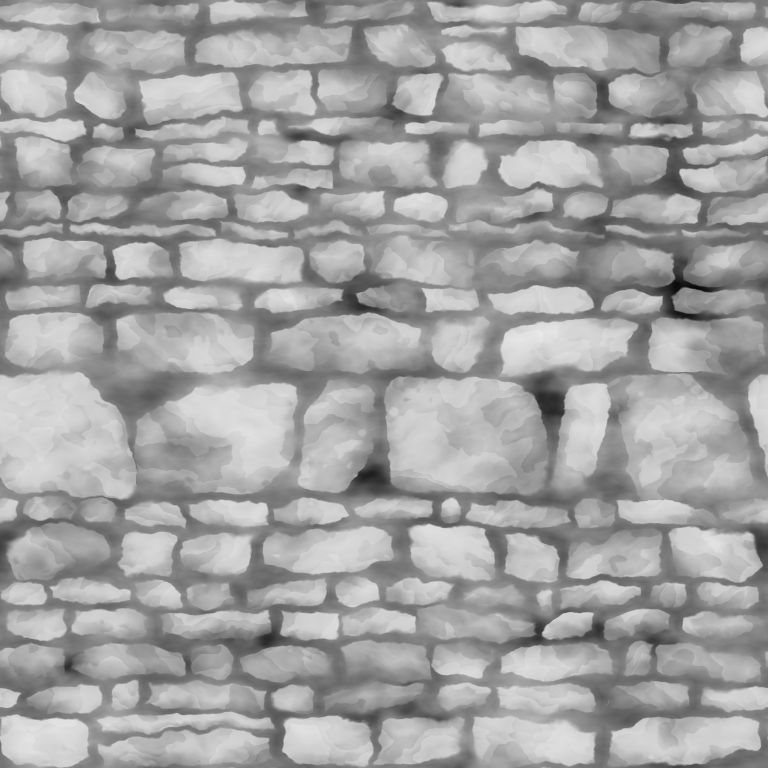
A Shadertoy shader for this texture map:

```glsl
// Tiling grey height map of a rubble stone wall: 18 uneven courses of rough blocks.
// Each block is a sheared, chamfered box with chiselled facets; the nearest one is
// shaded over soft mortar. Wrapped ids and periodic gradient noise hide the seams.

#define COURSES 18
#define JOINT 0.0040         // half width of the mortar joints
#define EDGE_WARP 0.013      // raggedness of block outlines
#define COURSE_WAVE 0.014    // waviness of the courses
#define STONE_TONE 0.735
#define MORTAR_TONE 0.50
#define TONE_SPREAD 0.16     // difference between blocks
#define FACET_RELIEF 0.19
#define GRAIN 0.24
#define FLAKE 0.075          // height of broken layers on the blocks
#define BROAD_SHADE 0.30     // slow change of tone along the wall
#define PIT_DEPTH 0.36

// Course edges from bottom to top, in 768ths of the canvas, and blocks per course
const float courseEdge[19] = float[](0., 56., 88., 128., 160., 188., 240., 270., 393.,
    455., 483., 530., 544., 578., 628., 648., 696., 743., 768.);
const float blockCount[18] = float[](6., 9., 9., 9., 12., 8., 11., 6., 6.,
    9., 8., 8., 10., 9., 10., 10., 7., 7.);

struct Block {
    float dist;   // signed distance, negative inside
    vec2 local;   // offset from the block centre
    vec2 unit;    // same offset, -1 to 1 across the block
    float seed;
};

vec3 hash3(vec3 p) {
    uvec3 v = uvec3(ivec3(p)) * 1664525u + 1013904223u;
    v.x += v.y * v.z; v.y += v.z * v.x; v.z += v.x * v.y;
    v ^= v >> 16u;
    v.x += v.y * v.z; v.y += v.z * v.x; v.z += v.x * v.y;
    return vec3(v >> 8u) / 16777216.0;
}

float cornerDot(vec2 cell, vec2 f, vec2 corner, vec2 period, float seed) {
    vec2 g = hash3(vec3(mod(cell + corner, period), seed)).xy * 2.0 - 1.0;
    return dot(g, f - corner);
}

float gradientNoise(vec2 p, vec2 period, float seed) {
    vec2 i = floor(p), f = p - i;
    vec2 u = f * f * f * (f * (f * 6.0 - 15.0) + 10.0);
    return mix(mix(cornerDot(i, f, vec2(0, 0), period, seed),
                   cornerDot(i, f, vec2(1, 0), period, seed), u.x),
               mix(cornerDot(i, f, vec2(0, 1), period, seed),
                   cornerDot(i, f, vec2(1, 1), period, seed), u.x), u.y);
}

// Fractal noise that repeats once per unit of uv
float fbm(vec2 uv, vec2 period, float seed) {
    float sum = 0.0, amp = 0.8;
    for (int k = 0; k < 4; k++) {
        sum += amp * gradientNoise(uv * period, period, seed + float(k));
        period *= 2.0;
        amp *= 0.5;
    }
    return sum;
}

float smoothMax(float a, float b, float k) {
    float h = max(k - abs(a - b), 0.0) / k;
    return max(a, b) + 0.25 * h * h * k;
}

// Box with a different chamfer at each corner
float blockDistance(vec2 p, vec2 halfSize, float seed) {
    vec2 a = abs(p) - halfSize, m = abs(p) / halfSize;
    float quadrant = step(0.0, p.x) + 2.0 * step(0.0, p.y);
    float cut = mix(0.02, 0.75, pow(hash3(vec3(seed, quadrant, 3)).x, 1.6));
    float chamfer = (m.x + m.y - 2.0 + cut) * halfSize.x * halfSize.y / length(halfSize);
    float k = 0.12 * min(halfSize.x, halfSize.y);
    return smoothMax(smoothMax(a.x, a.y, k), chamfer, k);
}

float jointX(float i, float n, float course) {
    return (i + 0.66 * (hash3(vec3(mod(i, n), course, 1)).x - 0.5)) / n;
}

Block nearestBlock(vec2 uv) {
    Block best = Block(1.0, vec2(0), vec2(0), 0.0);
    for (int c = 0; c < COURSES; c++) {
        float course = float(c), n = blockCount[c];
        float halfCourse = (courseEdge[c + 1] - courseEdge[c]) / 1536.0;
        float dy = uv.y - (courseEdge[c + 1] + courseEdge[c]) / 1536.0;
        dy -= round(dy);
        if (abs(dy) > halfCourse + 0.02) continue;
        for (int s = -1; s <= 1; s++) {
            float i = floor(uv.x * n) + float(s);
            float left = jointX(i, n, course), right = jointX(i + 1.0, n, course);
            float seed = 100.0 + course * 64.0 + mod(i, n) * 2.0;
            vec3 r = hash3(vec3(seed, 5, 2));
            vec2 size = vec2(0.5 * (right - left), halfCourse) - JOINT;
            vec2 p = vec2(uv.x - 0.5 * (left + right), dy);
            // Some blocks are a thin one over or under a thicker one
            if (r.z > 0.84 && size.y > 0.022) {
                float cutY = (r.x - 0.5) * 0.7 * size.y;
                float side = p.y < cutY ? -1.0 : 1.0;
                p.y -= 0.5 * (cutY + side * (size.y + JOINT));
                size.y = 0.5 * (size.y - side * cutY - JOINT);
                seed += step(0.0, side);
            }
            p.x += (r.x - 0.5) * 0.6 * p.y;
            p.y += (r.y - 0.5) * 0.14 * p.x;
            size *= mix(vec2(0.86, 0.88), vec2(1.04, 1.06), r.yx);
            float d = blockDistance(p, size, seed);
            if (d < best.dist) best = Block(d, p, p / size, seed);
        }
    }
    return best;
}

float stoneTone(Block b) {
    vec3 r = hash3(vec3(b.seed, 9, 4));
    float facet = 1.0;
    for (int k = 0; k < 3; k++) {
        vec3 f = hash3(vec3(b.seed, k, 7));
        facet = min(facet, 0.45 * f.z + dot(f.xy - 0.5, b.unit));
    }
    float angle = (r.y - 0.5) * 1.6;
    vec2 p = mat2(cos(angle), -sin(angle), sin(angle), cos(angle)) * b.local;
    float grain = fbm(p, vec2(14, 24), b.seed);
    float layers = fbm(p, vec2(9, 13), b.seed + 2000.0);
    float flake = smoothstep(0.09, 0.12, layers) - smoothstep(-0.09, -0.12, layers);
    float dome = smoothstep(0.0, -0.022, b.dist);
    return STONE_TONE + TONE_SPREAD * (r.x - 0.5) + FACET_RELIEF * facet + GRAIN * grain
        + 0.07 * (dome - 0.5) + FLAKE * (flake - layers) + 0.03 * b.unit.y;
}

void mainImage(out vec4 fragColor, in vec2 fragCoord) {
    vec2 uv = fragCoord / iResolution.xy;
    vec2 ragged = vec2(fbm(uv, vec2(22, 30), 11.0), fbm(uv, vec2(22, 30), 21.0));
    vec2 warped = uv + EDGE_WARP * ragged;
    warped.y += COURSE_WAVE * gradientNoise(uv * vec2(5, 4), vec2(5, 4), 31.0);
    Block block = nearestBlock(warped);

    // Mortar fades away from the blocks and sinks into dark pits
    float broad = BROAD_SHADE * fbm(uv, vec2(4, 5), 71.0);
    float pit = smoothstep(0.12, 0.50, fbm(uv, vec2(6, 9), 41.0));
    float mortar = MORTAR_TONE + 0.24 * fbm(uv, vec2(12, 24), 51.0) + 0.8 * broad
        - 0.05 * smoothstep(0.0, 0.012, block.dist) - PIT_DEPTH * pit;
    float stone = stoneTone(block) + 0.7 * broad - 0.4 * PIT_DEPTH * pit;
    stone = max(stone, mortar);
    stone -= 0.6 * max(stone - 0.80, 0.0);

    // Crisp and worn-away outlines alternate along the wall
    float wear = smoothstep(0.05, 0.45, fbm(uv, vec2(9, 12), 61.0));
    float softness = mix(0.0025, 0.012, wear) + 0.5 / iResolution.y;
    float tone = mix(mortar, stone, smoothstep(0.002, 0.002 - softness, block.dist));
    fragColor = vec4(vec3(clamp(tone, 0.0, 1.0)), 1.0);
}
```
